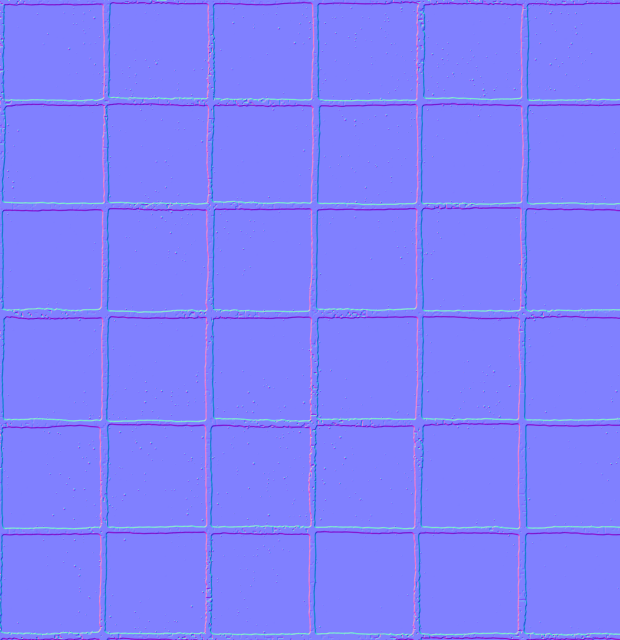
Give the GLSL for this texture map, as a WebGL 2 fragment shader.

```glsl
#version 300 es
precision highp float;
// Tangent-space normal map of worn square tiles, six by six, with rough grout.

uniform vec2 u_resolution;
out vec4 fragColor;

const float PI = 3.14159265;
const vec2 TILE_PITCH = vec2(0.1635, 0.1655);
const vec2 GROUT_HALF = vec2(0.0043, 0.0048);
const float BEVEL_WIDTH = 0.0023;
const float BEVEL_HEIGHT = 0.0025;
const float CORNER_RADIUS = 0.004;

float hash(vec2 p) {
    vec3 q = fract(vec3(p.xyx) * 0.1031);
    q += dot(q, q.yzx + 33.33);
    return fract((q.x + q.y) * q.z);
}

float noise(vec2 p) {
    vec2 cell = floor(p), f = fract(p);
    f = f * f * (3.0 - 2.0 * f);
    float low = mix(hash(cell), hash(cell + vec2(1.0, 0.0)), f.x);
    float high = mix(hash(cell + vec2(0.0, 1.0)), hash(cell + vec2(1.0)), f.x);
    return mix(low, high, f.y);
}

// Uneven rows and slightly leaning columns, in tile counts.
vec2 tileGrid(vec2 p) {
    float lean = 0.0005 + 0.005 * (0.5 - p.y);
    float sag = 0.0013 - 0.0072 * sin(PI * p.y) - 0.004 * sin(2.0 * PI * p.y);
    return (p - vec2(lean, sag)) / TILE_PITCH;
}

// Hand-cut deviation of one side: its own shift, a bend and a ripple.
float wobble(float along, float seed) {
    float shift = hash(vec2(seed, 83.0)) - 0.5;
    float bend = noise(vec2(along * 17.0, seed)) - 0.5;
    float ripple = noise(vec2(along * 120.0, seed + 57.0)) - 0.5;
    return 0.0028 * shift + 0.0034 * bend + 0.0011 * ripple;
}

// Distance to the tile outline, positive inside.
float tileDistance(vec2 p) {
    vec2 grid = tileGrid(p);
    vec2 id = floor(grid) + 3.0;
    vec2 local = fract(grid) * TILE_PITCH;
    float seed = 4.0 * dot(id, vec2(1.0, 11.0));
    vec2 nearSides = local - GROUT_HALF
        + vec2(wobble(p.y, seed), wobble(p.x, seed + 1.0));
    vec2 farSides = TILE_PITCH - local - GROUT_HALF
        + vec2(wobble(p.y, seed + 2.0), wobble(p.x, seed + 3.0));
    vec2 q = CORNER_RADIUS - min(nearSides, farSides);
    return CORNER_RADIUS - length(max(q, 0.0)) - min(max(q.x, q.y), 0.0);
}

// Small scattered pits; chance sets how many cells hold one.
float pits(vec2 p, float density, float chance) {
    vec2 cell = floor(p * density);
    vec2 center = 0.35 + 0.3 * vec2(hash(cell + 3.7), hash(cell + 9.1));
    float radius = mix(0.14, 0.3, hash(cell + 21.3));
    float present = smoothstep(0.0, 0.03, chance - hash(cell + 40.5));
    float dist = length(fract(p * density) - center);
    return present * (1.0 - smoothstep(0.0, radius, dist)) / density;
}

float surfaceHeight(vec2 p) {
    float wear = smoothstep(0.45, 0.8, noise(p * vec2(13.0, 10.0) + 5.0));
    float dist = tileDistance(p);
    dist += 0.0016 * (0.25 + wear) * (noise(p * 270.0) - 0.5);
    float tile = smoothstep(-0.5 * BEVEL_WIDTH, 0.5 * BEVEL_WIDTH, dist);

    // Loose crumbs lie in the worn parts of the grout.
    float crumbs = smoothstep(0.66, 0.95, noise(p * 290.0 + 17.0));
    float height = BEVEL_HEIGHT * tile;
    height += 0.0012 * crumbs * (0.25 + wear) * (1.0 - tile);

    // Pits gather near the tile edges and in a few patches.
    float nearEdge = exp(-max(dist, 0.0) / 0.011);
    float patches = smoothstep(0.5, 0.85, noise(p * 8.0 + 31.0));
    float chance = 0.009 + 0.045 * nearEdge + 0.05 * patches;
    for (int i = 0; i < 2; i++) {
        float density = 125.0 + 70.0 * float(i);
        height -= 0.13 * tile * pits(p + 0.37 * float(i), density, chance);
    }
    return height;
}

vec3 surfaceNormal(vec2 p, float reach) {
    vec2 e = vec2(reach, 0.0);
    vec2 slope = vec2(surfaceHeight(p + e.xy) - surfaceHeight(p - e.xy),
                      surfaceHeight(p + e.yx) - surfaceHeight(p - e.yx));
    return normalize(vec3(slope / (2.0 * reach), 1.0) * vec3(-1.0, -1.0, 1.0));
}

void main() {
    // Height is one unit, with y running down from the top.
    vec2 p = gl_FragCoord.xy / u_resolution.y;
    p.y = 1.0 - p.y;

    // Average four samples to smooth the edges.
    vec3 normal = vec3(0.0);
    for (int i = 0; i < 4; i++) {
        vec2 offset = vec2(i % 2, i / 2) * 0.5 - 0.25;
        normal += 0.25 * surfaceNormal(p + offset / u_resolution.y, 0.0005);
    }
    fragColor = vec4(0.5 + 0.5 * normal, 1.0);
}
```
